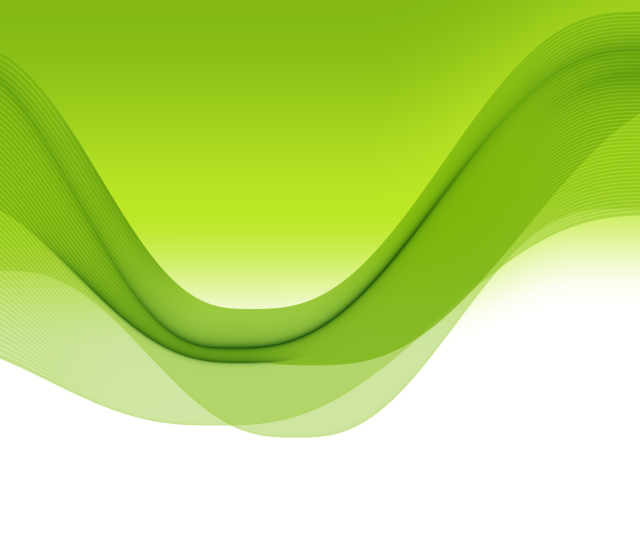
Give the GLSL for this background, as a WebGL 1 fragment shader.

```glsl
precision highp float;
// Translucent green ribbons sweep through a valley over a lime-to-white gradient.
// Each edge is a smooth wave from crest to valley to peak; the areas between edges
// are tinted in layers, then lined with fine threads and shaded with dark folds.
uniform vec2 u_resolution;

// Quintic ease between two positions
float ease(float a, float b, float x) {
  float t = clamp((x - a) / (b - a), 0.0, 1.0);
  return t * t * t * (10.0 + t * (6.0 * t - 15.0));
}

float wave(float x, vec2 crest, vec2 valley, vec2 peak) {
  float fall = mix(crest.y, valley.y, ease(crest.x, valley.x, x));
  return fall + (peak.y - valley.y) * ease(valley.x, peak.x, x);
}

// Signed distance to a wave, positive above it, in canvas heights
float dist(vec2 p, vec2 crest, vec2 valley, vec2 peak) {
  float h = 0.002;
  float rise = wave(p.x + h, crest, valley, peak) - wave(p.x - h, crest, valley, peak);
  float slope = rise / (2.0 * h) * u_resolution.y / u_resolution.x;
  return (p.y - wave(p.x, crest, valley, peak)) / sqrt(1.0 + slope * slope);
}

// Antialiased coverage of the positive side
float cover(float d) {
  return smoothstep(-0.8, 0.8, d * u_resolution.y);
}

// Shade that decays separately above and below an edge
float crease(float d, float above, float below) {
  return exp(-max(d, 0.0) / above - max(-d, 0.0) / below);
}

// Soft interval along the x axis
float span(float x, float a, float b, float c, float d) {
  return smoothstep(a, b, x) * (1.0 - smoothstep(c, d, x));
}

vec3 backdrop(vec2 p) {
  float right = smoothstep(0.55, 1.0, p.x);
  float depth = 1.0 - p.y + 0.2 * right * smoothstep(0.5, 0.8, p.y);
  vec3 col = mix(vec3(0.52, 0.73, 0.08), vec3(0.74, 0.91, 0.15),
                 smoothstep(0.02, 0.42, depth));
  float fade = 1.0 - p.y + 0.08 * smoothstep(0.65, 0.9, p.x);
  return mix(col, vec3(1.0, 1.0, 0.995), smoothstep(0.38, 0.64, fade));
}

void main() {
  vec2 p = gl_FragCoord.xy / u_resolution;
  vec3 leaf = vec3(0.50, 0.73, 0.04);
  vec3 shadow = vec3(0.06, 0.27, 0.02);
  vec3 col = backdrop(p);

  // Ribbon edges
  float top = dist(p, vec2(-0.08, 0.925), vec2(0.39, 0.438), vec2(1.0, 0.979));
  float veil = dist(p, vec2(-0.182, 0.386), vec2(0.339, 0.227), vec2(1.03, 0.609));
  float scarf = dist(p, vec2(0.0, 0.508), vec2(0.462, 0.205), vec2(0.964, 0.621));
  float fold = dist(p, vec2(-0.117, 0.91), vec2(0.36, 0.367), vec2(1.016, 0.912));
  float tuck = dist(p, vec2(-0.13, 0.652), vec2(0.378, 0.341), vec2(1.03, 0.864));
  float hem = dist(p, vec2(-0.13, 0.652), vec2(0.488, 0.336), vec2(1.16, 0.84));
  float body = max(tuck, hem);

  // Translucent layers
  float inside = cover(-top);
  col = mix(col, leaf, inside * cover(veil) * 0.36);
  col = mix(col, leaf, inside * cover(scarf) * 0.38);
  col = mix(col, leaf, inside * cover(body) * 0.32);
  col = mix(col, vec3(0.43, 0.66, 0.02), cover(-fold) * cover(body) * 0.52);

  // Threads spread between the outer edges, fading where they crowd
  float across = -top / max(veil - top, 0.001);
  float spacing = (veil - top) * u_resolution.y / 55.0;
  float thread = smoothstep(0.15, 0.5, abs(fract(across * 55.0) - 0.5));
  float flare = 1.0 - smoothstep(0.1, 0.42, p.x) + smoothstep(0.6, 0.95, p.x);
  float lines = inside * cover(veil) * smoothstep(1.2, 3.5, spacing) * (0.25 + flare);
  col = mix(col, vec3(0.86, 0.95, 0.52), lines * thread * 0.2);
  col = mix(col, leaf, lines * (1.0 - thread) * 0.12);

  // Fine rims on the outer edges
  float rim = crease(veil, 0.002, 0.001) + crease(scarf, 0.002, 0.001);
  col = mix(col, vec3(0.62, 0.8, 0.22), inside * rim * 0.35);

  // Soft shade, then the dark cores of the folds
  float shade = inside * crease(fold, 0.025, 0.012) * 0.32;
  shade += inside * crease(top, 0.003, 0.025) * span(p.x, 0.05, 0.18, 0.2, 0.32) * 0.4;
  shade += inside * crease(tuck, 0.04, 0.03) * smoothstep(0.78, 1.0, p.x) * 0.4;
  shade += crease(tuck, 0.03, 0.003) * span(p.x, 0.0, 0.16, 0.36, 0.5) * 0.4;
  col = mix(col, vec3(0.21, 0.45, 0.02), clamp(shade, 0.0, 0.8));
  float core = crease(fold, 0.005, 0.003) * span(p.x, 0.08, 0.4, 0.6, 0.82) * 0.85;
  core += crease(tuck, 0.005, 0.002) * span(p.x, 0.04, 0.18, 0.38, 0.48) * 0.6;
  col = mix(col, shadow, clamp(core, 0.0, 0.9));

  gl_FragColor = vec4(col, 1.0);
}
```
